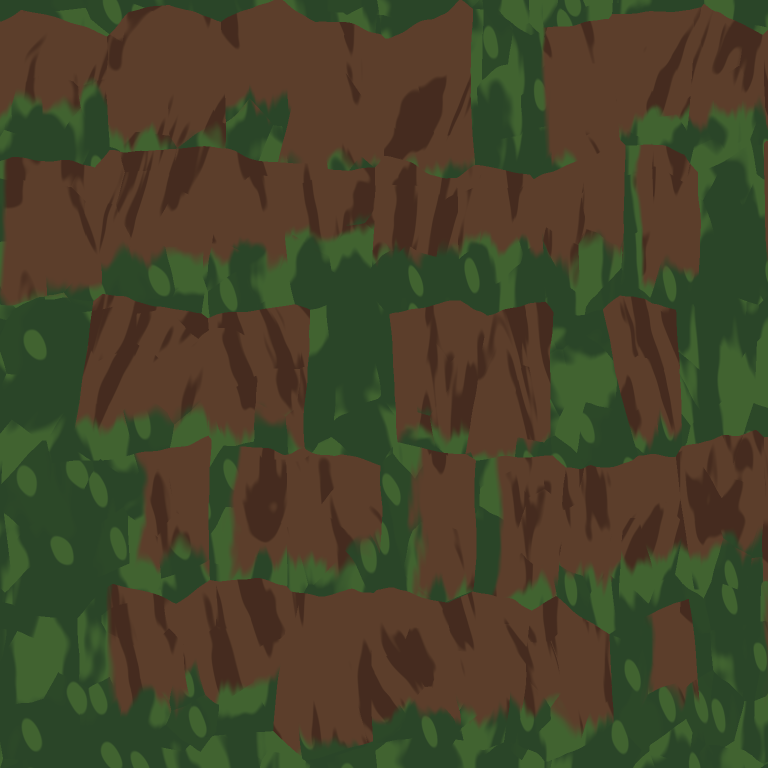
This texture is drawn by a Shadertoy shader. Its source:

```glsl
// Mossy earth in five rough courses of brown blocks with dark streaks.
// Stretched cellular noise cuts the blocks, smaller cells chip their edges,
// and layered sines shape the moss that rises from each block's foot.

vec2 hash2(vec2 p) {
    vec2 k = vec2(dot(p, vec2(127.1, 311.7)), dot(p, vec2(269.5, 183.3)));
    return fract(sin(k) * 43758.5);
}

// Layered, turned and bent sines, roughly -1 to 1
float waves(vec2 p) {
    float sum = 0.0, amp = 0.5;
    for (int i = 0; i < 4; i++) {
        p = mat2(0.8, 0.6, -0.6, 0.8) * p * 1.7 + 1.3;
        p += 0.6 * sin(p.yx * 0.8);
        sum += amp * sin(p.x) * sin(p.y);
        amp *= 0.55;
    }
    return sum;
}

// Cellular noise: xy is the cell id, zw the offset from its centre
vec4 nearestCell(vec2 p, vec2 jitter, float flatten) {
    vec4 best = vec4(0.0);
    float bestDist = 99.0;
    for (int j = -1; j <= 1; j++)
    for (int i = -1; i <= 1; i++) {
        vec2 id = floor(p) + vec2(i, j);
        vec2 d = p - id - 0.5 - jitter * (hash2(id) - 0.5);
        float dist = length(d * vec2(1.0, flatten));
        if (dist < bestDist) {
            bestDist = dist;
            best = vec4(id, d);
        }
    }
    return best;
}

vec3 mossyEarth(vec2 uv) {
    // Blocks are wider on the left, in five courses
    vec2 q = vec2(uv.x * (7.2 + 1.8 * uv.x), uv.y * 5.25 - 0.15);
    q += 0.07 * vec2(waves(q * 1.6), waves(q * 1.6 + 9.0));

    vec4 block = nearestCell(q, vec2(0.65, 0.25), 1.3);
    vec4 chip = nearestCell(q * vec2(2.3, 2.6) + 20.0, vec2(0.9), 1.0);
    vec2 rnd = hash2(block.xy + 7.3);
    vec2 rnd2 = hash2(block.xy + 51.9);
    vec2 chipRnd = hash2(chip.xy + 3.7);
    vec2 shift = 40.0 * rnd;

    // Dark streaks, leaning differently in each block
    vec2 grain = vec2(q.x + (rnd2.x - 0.5) * 1.5 * q.y, q.y);
    float streak = waves(grain * vec2(4.2, 1.7) + shift);
    streak += 0.22 * (chipRnd.x - 0.5);
    float dark = smoothstep(0.19, 0.31, streak);
    vec3 earth = mix(vec3(0.36, 0.243, 0.168), vec3(0.27, 0.17, 0.12), dark);

    // Moss along the foot, up some sides, and over whole blocks
    float height = mix(0.02, 0.42, rnd.x) + 0.14 * (chipRnd.y - 0.5);
    float ragged = 0.16 * waves(q * vec2(5.0, 2.2) + shift);
    float above = block.w + 0.5 - height + ragged;
    if (rnd.y > 0.75) above = min(above, block.z + 0.22 + ragged);
    bool corner = block.x < 0.5 && block.y < 1.5;
    bool outer = block.y < -0.5 || block.y > 4.5;
    if (rnd2.y < 0.09 || corner || outer) above = -0.25 + 0.5 * ragged;
    float moss = smoothstep(0.06, -0.05, above);

    // Light upper fringe, angular patches and pale ovals
    float tone = waves(q * vec2(2.6, 1.8) + shift.yx);
    tone += 0.5 * (chipRnd.x - 0.5) + 1.1 * (above + 0.17);
    float light = smoothstep(-0.1, 0.12, tone);
    if (chipRnd.y > 0.68) {
        vec2 oval = chip.zw + vec2(0.35 * chip.w, 0.0);
        float radius = length(oval * vec2(1.25, 0.85)) + 0.1 * ragged;
        light = mix(0.1 * light, 1.0, smoothstep(0.27, 0.22, radius));
    }
    vec3 green = mix(vec3(0.165, 0.27, 0.155), vec3(0.255, 0.39, 0.19), light);
    return mix(earth, green, moss);
}

void mainImage(out vec4 fragColor, in vec2 fragCoord) {
    // Four samples per pixel smooth the cut edges
    vec3 color = vec3(0.0);
    for (int j = 0; j < 2; j++)
    for (int i = 0; i < 2; i++) {
        vec2 sub = (vec2(i, j) - 0.5) * 0.5;
        color += mossyEarth((fragCoord + sub) / iResolution.xy);
    }
    fragColor = vec4(color / 4.0, 1.0);
}
```
